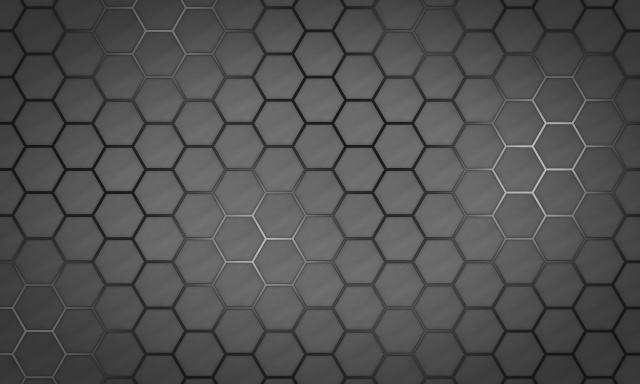
Write a Shadertoy shader that draws this pattern.

```glsl
const vec2 GRID_SIZE = vec2(24.0, 14.4);    // canvas size in hexagon sides
const vec2 PITCH = vec2(3.0, 1.7320508);    // period of one hexagon lattice
const float GAP_HALF_WIDTH = 0.052;
const int GLOW_COUNT = 7;

// Each glow: centre (fraction of canvas), radius (fraction of width), strength
const vec4 GLOWS[GLOW_COUNT] = vec4[](
    vec4(0.405, 0.37, 0.115, 1.00),
    vec4(0.820, 0.50, 0.115, 0.95),
    vec4(0.870, 0.70, 0.100, 0.60),
    vec4(0.265, 0.91, 0.125, 0.60),
    vec4(0.060, 0.14, 0.125, 0.52),
    vec4(0.650, 0.91, 0.090, 0.36),
    vec4(0.640, 0.18, 0.115, 0.36)
);

float hash(vec2 p) {
    return fract(sin(dot(p, vec2(127.1, 311.7))) * 43758.5453);
}

float valueNoise(vec2 p) {
    vec2 cell = floor(p);
    vec2 f = fract(p);
    f = f * f * (3.0 - 2.0 * f);
    float low = mix(hash(cell), hash(cell + vec2(1, 0)), f.x);
    float high = mix(hash(cell + vec2(0, 1)), hash(cell + vec2(1, 1)), f.x);
    return mix(low, high, f.y);
}

float fbm(vec2 p) {
    float sum = 0.0;
    float amplitude = 0.5;
    for (int i = 0; i < 4; i++) {
        sum += amplitude * valueNoise(p);
        p = p * 2.03 + 17.3;
        amplitude *= 0.5;
    }
    return sum;
}

// Offset from the centre of the nearest flat-topped hexagon
vec2 hexLocal(vec2 p) {
    vec2 a = p - PITCH * floor(p / PITCH + 0.5);
    vec2 b = p - PITCH * (floor(p / PITCH) + 0.5);
    return dot(a, a) < dot(b, b) ? a : b;
}

// Distance inward from the border of a hexagon with unit sides
float hexEdge(vec2 local) {
    vec2 q = abs(local);
    return 0.8660254 - max(q.y, dot(q, vec2(0.8660254, 0.5)));
}

float glowAt(vec2 uv, float aspect) {
    float sum = 0.0;
    for (int i = 0; i < GLOW_COUNT; i++) {
        vec2 d = (uv - GLOWS[i].xy) * vec2(1.0, 1.0 / aspect) / GLOWS[i].z;
        sum += GLOWS[i].w * exp(-dot(d, d));
    }
    return min(sum, 1.0);
}

float vignette(vec2 uv) {
    return mix(0.425, 0.22, smoothstep(0.4, 1.3, length(uv * 2.0 - 1.0)));
}

// Mottled face with diagonal stains and a soft shaded border
float tileShade(vec2 local, vec2 centre, float edge, float base) {
    vec2 slant = vec2(dot(local, vec2(0.82, 0.57)), dot(local, vec2(-0.57, 0.82)));
    float stain = fbm(slant * vec2(1.6, 4.0) + 8.0) - 0.47;
    float variation = hash(floor(centre * 2.0 + 0.5)) - 0.5;
    float shade = base * (1.0 + 0.16 * stain + 0.03 * variation - 0.03 * local.y);
    return shade * (1.0 - 0.16 * exp(-max(edge - GAP_HALF_WIDTH, 0.0) / 0.08));
}

// Dark groove whose core lights up with the glow behind it
float gapShade(float edge, float glow, float soft) {
    float core = 1.0 - smoothstep(0.015, 0.045 + soft, edge);
    return mix(mix(0.085, 0.25, glow), mix(0.085, 0.72, glow), core);
}

void mainImage(out vec4 fragColor, in vec2 fragCoord) {
    vec2 uv = fragCoord / iResolution.xy;
    float aspect = iResolution.x / iResolution.y;
    float soft = 0.6 * GRID_SIZE.x / iResolution.x;

    // Hexagon grid centred on the canvas
    vec2 p = (uv - 0.5) * GRID_SIZE + vec2(0.03, 0.02);
    vec2 local = hexLocal(p);
    float edge = hexEdge(local);

    // Faces and the gaps between them
    float tile = tileShade(local, p - local, edge, vignette(uv));
    float gap = gapShade(edge, glowAt(uv, aspect), soft);
    float face = smoothstep(GAP_HALF_WIDTH - soft, GAP_HALF_WIDTH + soft, edge);
    float shade = mix(gap, tile, face);

    fragColor = vec4(vec3(shade), 1.0);
}
```
